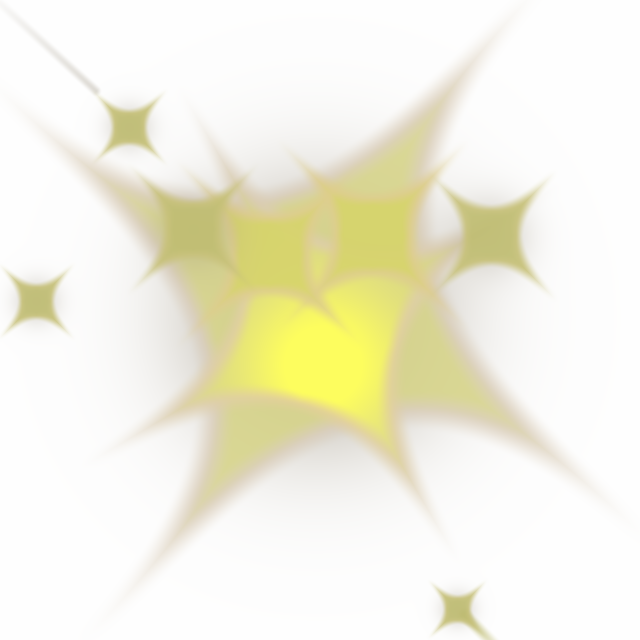
Reproduce this background procedurally as a Shadertoy shader.

```glsl
// Soft overlapping four-pointed yellow stars with a grey glow on white.

const vec3 WHITE = vec3(0.995);
const vec3 SHADOW = vec3(0.58, 0.54, 0.46);
const vec3 BEIGE = vec3(0.85, 0.80, 0.72);
const vec3 AMBER = vec3(0.90, 0.82, 0.58);
const vec3 OLIVE = vec3(0.75, 0.74, 0.45);
const vec3 GOLD = vec3(0.84, 0.83, 0.42);
const vec3 STRAW = vec3(0.84, 0.83, 0.54);
const vec3 LEMON = vec3(1.0, 1.0, 0.36);

// Scattered stars: centre x, centre y, ray length
const vec3 STARS[7] = vec3[7](
    vec3(0.202, 0.801, 0.088), vec3(0.057, 0.529, 0.088),
    vec3(0.715, 0.048, 0.068), vec3(0.768, 0.632, 0.150),
    vec3(0.302, 0.642, 0.150), vec3(0.422, 0.603, 0.215),
    vec3(0.583, 0.632, 0.218));

mat2 rotation(float angle) {
    float c = cos(angle), s = sin(angle);
    return mat2(c, -s, s, c);
}

float glow(vec2 p, float radius) {
    return exp(-dot(p, p) / (radius * radius));
}

// Concave star: x = distance across its edge, y = fade along its rays
vec2 starField(vec2 p, float angle, float size, float twist) {
    float bend = twist * (1.0 - min(length(p) / size, 1.0));
    vec2 q = abs(rotation(angle + bend) * p) / size;
    float along = max(q.x, q.y);
    float across = min(q.x, q.y);
    float halfWidth = pow(max(1.0 - pow(along, 0.44), 0.0), 1.0 / 0.44);
    float fade = 1.0 - smoothstep(0.5, 1.0, along);
    return vec2((across - halfWidth) * size, fade);
}

// Paint a blurred star whose colour runs from rim to fill
vec3 paintStar(vec3 base, vec2 field, float blur, vec3 rim, vec3 fill, float opacity) {
    float cover = 1.0 - smoothstep(-blur, blur, field.x);
    float depth = 1.0 - smoothstep(-2.2 * blur, -0.2 * blur, field.x);
    return mix(base, mix(rim, fill, depth), cover * field.y * opacity);
}

// Soft line that fades toward its far end
float tail(vec2 p, vec2 start, vec2 end, float width) {
    vec2 dir = end - start;
    float h = clamp(dot(p - start, dir) / dot(dir, dir), 0.0, 1.0);
    float d = length(p - start - dir * h);
    return (1.0 - smoothstep(0.0, width, d)) * (1.0 - 0.8 * h);
}

void mainImage(out vec4 fragColor, in vec2 fragCoord) {
    vec2 uv = fragCoord / iResolution.xy;

    // Background glow
    vec3 col = mix(WHITE, SHADOW, 0.85 * glow(uv - vec2(0.495, 0.505), 0.19));

    // Large twisted star
    vec2 field = starField(uv - vec2(0.495, 0.518), radians(54.5), 0.66, 0.18);
    col = paintStar(col, field, 0.023, BEIGE, STRAW, 0.9);

    // Bright central star
    field = starField(uv - vec2(0.5, 0.49), radians(30.5), 0.45, 0.0);
    vec3 core = mix(STRAW, LEMON, min(1.0, 1.25 * glow(uv - vec2(0.505, 0.43), 0.13)));
    vec3 rim = mix(BEIGE, AMBER, glow(uv - vec2(0.5, 0.43), 0.20));
    col = paintStar(col, field, 0.018, rim, core, 0.95);

    // Tails of two outer stars
    col = mix(col, SHADOW, 0.30 * tail(uv, vec2(0.150, 0.858), vec2(0.0, 0.995), 0.010));
    col = mix(col, OLIVE, 0.90 * tail(uv, vec2(0.725, 0.040), vec2(0.785, -0.020), 0.013));

    // Scattered diagonal stars, each with a faint shadow
    for (int i = 6; i >= 0; i--) {
        vec2 p = uv - STARS[i].xy;
        float size = STARS[i].z;
        float large = smoothstep(0.14, 0.21, size);
        float blur = 0.003 + 0.045 * size;
        field = starField(p, radians(45.0), size, 0.0);
        col = mix(col, SHADOW, 0.38 * (1.0 - large) * glow(p, 0.38 * size));
        vec3 edge = mix(OLIVE, AMBER, 0.2 + 0.6 * large);
        col = paintStar(col, field, blur, edge, mix(OLIVE, GOLD, large), 0.92);
    }

    fragColor = vec4(col, 1.0);
}
```
